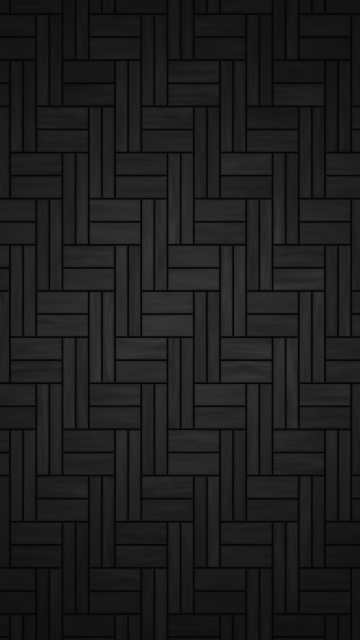
A Shadertoy shader for this pattern:

```glsl
const vec2  CELL         = vec2(0.04102, 0.07211); // half a block wide, one block tall
const vec2  ORIGIN       = vec2(0.0156, 0.2383);   // weave start, measured from top left
const float SEAM_HALF    = 0.0010;
const float SEAM_SOFT    = 0.0012;
const float EDGE_SHADE   = 0.0050;
const vec3  SEAM_COLOR   = vec3(0.022);
const vec3  WOOD_LIT     = vec3(0.186);
const vec3  WOOD_DIM     = vec3(0.076);
const float LIGHT_RADIUS = 0.60;
const float PLANK_VARY   = 0.20;
const float GRAIN_AMOUNT = 0.30;

float hash(vec2 p) {
    vec3 q = fract(vec3(p.xyx) * 0.1031);
    q += dot(q, q.yzx + 33.33);
    return fract((q.x + q.y) * q.z);
}

vec2 gradientAt(vec2 p) {
    float angle = 6.2832 * hash(p);
    return vec2(cos(angle), sin(angle));
}

float gradientNoise(vec2 p) {
    vec2 i = floor(p), f = p - i;
    vec2 u = f * f * f * (f * (f * 6.0 - 15.0) + 10.0);
    vec2 e = vec2(1.0, 0.0);
    float a = dot(gradientAt(i), f);
    float b = dot(gradientAt(i + e.xy), f - e.xy);
    float c = dot(gradientAt(i + e.yx), f - e.yx);
    float d = dot(gradientAt(i + e.xx), f - e.xx);
    return mix(mix(a, b, u.x), mix(c, d, u.x), u.y);
}

// Streaks along x, bent by a slow wave
float woodGrain(vec2 p, float seed) {
    p += vec2(seed * 7.0, seed * 3.0);
    p.y += 0.004 * gradientNoise(p * vec2(18.0, 45.0));
    float sum = 0.0, weight = 0.6;
    vec2 frequency = vec2(9.0, 75.0);
    for (int i = 0; i < 3; i++) {
        sum += weight * gradientNoise(p * frequency);
        frequency *= vec2(2.1, 1.8);
        weight *= 0.75;
    }
    return sum;
}

void mainImage(out vec4 fragColor, in vec2 fragCoord) {
    vec2 uv = fragCoord / iResolution.y;
    float pixel = 1.0 / iResolution.y;

    // Stepped weave: two cells lie flat, two hold the halves of upright blocks
    vec2 grid = (vec2(uv.x, 1.0 - uv.y) - ORIGIN) / CELL;
    vec2 cell = floor(grid);
    float phase = mod(cell.x + cell.y, 4.0);
    bool upright = phase > 1.5;
    vec2 block = cell - (upright ? vec2(0.0, phase - 2.0) : vec2(phase, 0.0));
    vec2 local = (grid - block) * CELL;
    vec2 size = CELL * (upright ? vec2(1.0, 2.0) : vec2(2.0, 1.0));

    // Turn every block so its planks run along x, then split it in two
    if (upright) {
        local = local.yx;
        size = size.yx;
    }
    size.y *= 0.5;
    float plank = floor(local.y / size.y);
    local.y -= plank * size.y;
    float seed = hash(block * 2.0 + vec2(plank + 101.0, upright ? 57.0 : 211.0));

    // Light pool in the middle
    vec2 center = 0.5 * iResolution.xy / iResolution.y;
    float falloff = smoothstep(0.0, LIGHT_RADIUS, length(uv - center));
    vec3 color = mix(WOOD_LIT, WOOD_DIM, falloff);

    // Tone and grain of each plank
    float strength = GRAIN_AMOUNT * mix(0.6, 1.5, fract(seed * 17.0));
    color *= 1.0 + PLANK_VARY * (seed - 0.5);
    color *= 1.0 + strength * woodGrain(local, seed);

    // Rounded edges and dark seams
    vec2 toEdge = min(local, size - local);
    float edge = min(toEdge.x, toEdge.y);
    color *= mix(0.78, 1.0, smoothstep(0.0, EDGE_SHADE, edge));
    float wood = smoothstep(SEAM_HALF - 0.5 * pixel, SEAM_HALF + max(SEAM_SOFT, 0.5 * pixel), edge);
    color = mix(SEAM_COLOR, color, wood);

    fragColor = vec4(color, 1.0);
}
```
